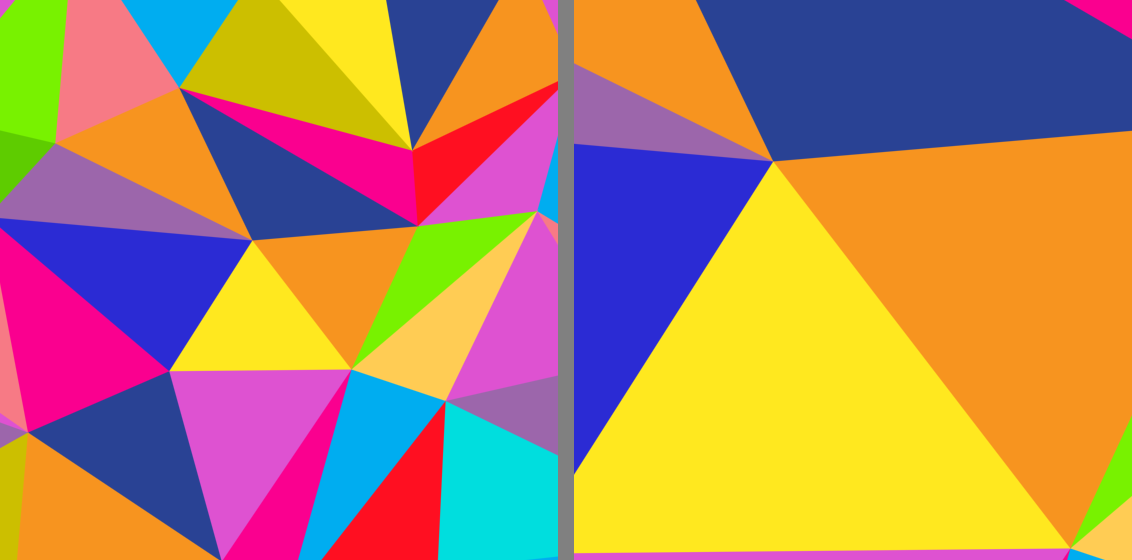
Left: the whole. Right: its middle third, enlarged.
A Shadertoy shader for this background:

```glsl
// Flat, vividly coloured mosaic of large irregular triangles with crisp edges.

const float CELL_SIZE   = 0.29;   // mesh spacing, in canvas heights
const float JITTER      = 0.46;   // vertex offset in cells, must stay below 0.5
const float EDGE_SOFT   = 0.8;    // edge half-width, in output pixels
const vec2  MESH_OFFSET = vec2(7.35, 3.6);
const float ROW_STRIDE  = 5.0;    // colour sequence step between mesh rows
const float GOLDEN      = 0.618034;

const int COLOUR_COUNT = 15;
const vec3 PALETTE[COLOUR_COUNT] = vec3[COLOUR_COUNT](
    vec3(0.87, 0.32, 0.82),   // orchid
    vec3(0.97, 0.58, 0.12),   // orange
    vec3(0.00, 0.68, 0.94),   // sky
    vec3(0.98, 0.00, 0.56),   // magenta
    vec3(0.47, 0.95, 0.00),   // lime
    vec3(0.61, 0.40, 0.67),   // purple
    vec3(1.00, 0.91, 0.12),   // yellow
    vec3(1.00, 0.06, 0.13),   // red
    vec3(0.97, 0.48, 0.52),   // salmon
    vec3(0.16, 0.26, 0.58),   // navy
    vec3(1.00, 0.80, 0.33),   // apricot
    vec3(0.00, 0.87, 0.87),   // aqua
    vec3(0.37, 0.80, 0.00),   // grass
    vec3(0.80, 0.75, 0.00),   // olive
    vec3(0.17, 0.17, 0.83));  // blue

const float SHARES[COLOUR_COUNT] = float[COLOUR_COUNT](
    0.15, 0.09, 0.12, 0.10, 0.045, 0.075, 0.05, 0.06,
    0.09, 0.045, 0.045, 0.05, 0.025, 0.035, 0.02);

float hash(vec2 p) {
    return fract(sin(dot(p, vec2(127.1, 311.7))) * 43758.5453);
}

float cross2(vec2 a, vec2 b) {
    return a.x * b.y - a.y * b.x;
}

// Jittered mesh vertex; it never leaves its own cell.
vec2 meshVertex(vec2 id) {
    vec2 random = vec2(hash(id), hash(id + 57.3));
    return id + 0.5 + JITTER * (2.0 * random - 1.0);
}

// Signed distance to the line a-b, positive on its left.
float leftOf(vec2 p, vec2 a, vec2 b) {
    return cross2(normalize(b - a), p - a);
}

// Soft coverage of a counter-clockwise triangle.
float triangleCover(vec2 p, vec2 a, vec2 b, vec2 c, float soft) {
    float d = min(leftOf(p, a, b), min(leftOf(p, b, c), leftOf(p, c, a)));
    return smoothstep(-soft, soft, d);
}

// Evenly spread colour sequence, weighted by the shares.
vec3 faceColour(vec2 id, float half_) {
    float index = 2.0 * (id.x + ROW_STRIDE * id.y) + half_;
    float pick = fract(index * GOLDEN);
    for (int i = 0; i < COLOUR_COUNT; i++) {
        pick -= SHARES[i];
        if (pick < 0.0) return PALETTE[i];
    }
    return PALETTE[0];
}

void mainImage(out vec4 fragColor, in vec2 fragCoord) {
    vec2 p = fragCoord / (iResolution.y * CELL_SIZE) + MESH_OFFSET;
    float soft = EDGE_SOFT / (iResolution.y * CELL_SIZE);
    vec4 sum = vec4(0.0);

    // Only four mesh quads can reach this point.
    for (int y = -1; y <= 0; y++)
    for (int x = -1; x <= 0; x++) {
        vec2 id = floor(p) + vec2(x, y);
        vec2 a = meshVertex(id);
        vec2 b = meshVertex(id + vec2(1.0, 0.0));
        vec2 c = meshVertex(id + vec2(1.0, 1.0));
        vec2 d = meshVertex(id + vec2(0.0, 1.0));

        // Split along the diagonal whose smaller triangle is larger.
        float splitAC = min(cross2(b - a, c - a), cross2(c - a, d - a));
        float splitBD = min(cross2(b - a, d - a), cross2(c - b, d - b));
        bool useAC = splitAC > splitBD;
        float lower = triangleCover(p, a, b, useAC ? c : d, soft);
        float upper = triangleCover(p, useAC ? a : b, c, d, soft);

        sum += lower * vec4(faceColour(id, 0.0), 1.0);
        sum += upper * vec4(faceColour(id, 1.0), 1.0);
    }
    fragColor = vec4(sum.rgb / max(sum.a, 1e-4), 1.0);
}
```
